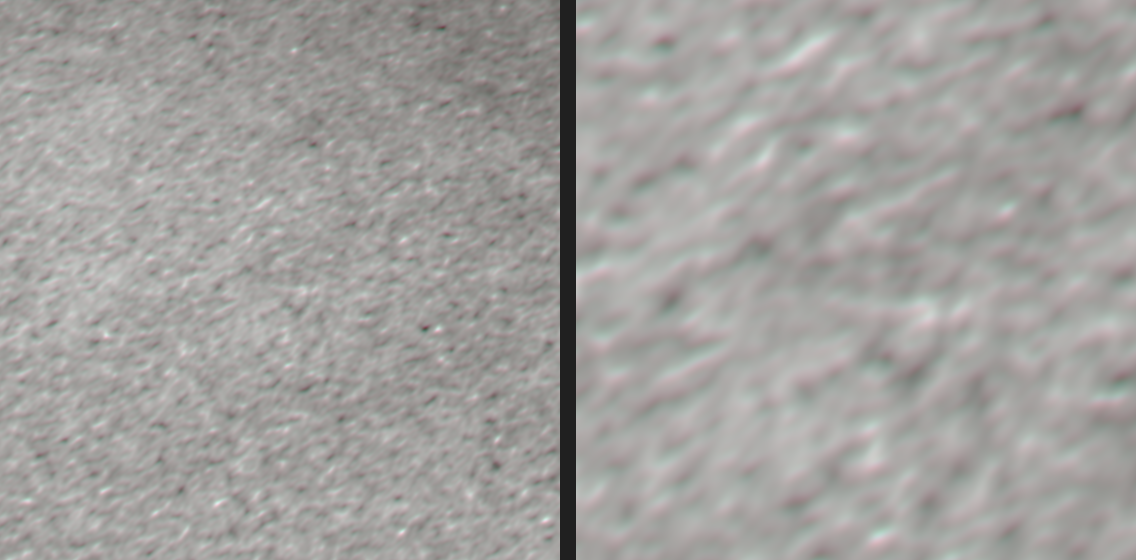
Left, the full canvas; right, a detail of the centre.
A Shadertoy shader for this texture:

```glsl
const vec3 STONE_COLOR = vec3(0.629, 0.622, 0.612);
const vec3 WARM_SHADE = vec3(0.96, 1.0, 1.02);    // shading removes slightly more blue
const float GRAIN_ANGLE = 0.53;                   // long axis rises to the right
const vec2 GRAIN_FREQ = vec2(27.0, 52.0);         // cells along and across the grain
const float GRAIN_CONTRAST = 0.128;
const float FLECK_CONTRAST = 0.15;                // extra weight of rare pits and glints
const float CLUSTER_CONTRAST = 0.08;
const float PATCH_CONTRAST = 0.06;
const float FAR_COMPRESSION = 0.14;               // grains shrink towards the top
const float FAR_FADE = 0.25;                      // contrast lost at the top
const vec2 RED_SHIFT = vec2(0.0006, 0.0033);      // colour separation of the lens
const vec2 BLUE_SHIFT = vec2(0.0002, 0.0011);

vec2 hashGradient(vec2 cell) {
    vec2 h = vec2(dot(cell, vec2(127.1, 311.7)), dot(cell, vec2(269.5, 183.3)));
    return 2.0 * fract(sin(h) * 43758.5453) - 1.0;
}

float gradientNoise(vec2 p) {
    vec2 i = floor(p);
    vec2 f = p - i;
    vec2 u = f * f * f * (f * (f * 6.0 - 15.0) + 10.0);
    vec2 e = vec2(1.0, 0.0);
    float a = dot(hashGradient(i), f);
    float b = dot(hashGradient(i + e.xy), f - e.xy);
    float c = dot(hashGradient(i + e.yx), f - e.yx);
    float d = dot(hashGradient(i + e.xx), f - e.xx);
    return mix(mix(a, b, u.x), mix(c, d, u.x), u.y);
}

vec2 rotate(vec2 p, float angle) {
    float c = cos(angle), s = sin(angle);
    return vec2(c * p.x + s * p.y, c * p.y - s * p.x);
}

// Slanted grains in three sizes, with sharper extremes
float grain(vec2 p) {
    p *= 1.0 + FAR_COMPRESSION * p.y;
    float coarse = gradientNoise(rotate(p, GRAIN_ANGLE) * GRAIN_FREQ);
    float medium = gradientNoise(rotate(p, GRAIN_ANGLE - 0.15) * GRAIN_FREQ * 1.45 + 37.0);
    float fine = gradientNoise(rotate(p, GRAIN_ANGLE + 0.2) * GRAIN_FREQ * 2.1 + 91.0);
    float g = coarse + 0.9 * medium + 0.5 * fine;
    return GRAIN_CONTRAST * g + FLECK_CONTRAST * g * g * g;
}

// Groups of grains that share a tone
float clusters(vec2 p) {
    return gradientNoise(rotate(p, 0.45) * vec2(16.0, 28.0) + 53.0)
         + 0.85 * gradientNoise(rotate(p, 0.35) * vec2(8.0, 14.0) + 17.0);
}

// Broad light and dark areas
float shading(vec2 uv) {
    float patches = gradientNoise(rotate(uv, 0.3) * vec2(4.0, 6.0) + 5.0);
    float topFalloff = 0.065 * smoothstep(0.74, 1.05, uv.y);
    float cornerFalloff = 0.065 * smoothstep(0.5, 1.3, uv.x * 0.7 + uv.y * 0.6);
    vec2 toGlow = uv - vec2(0.1, 0.62);
    float leftGlow = 0.045 * exp(-7.0 * dot(toGlow, toGlow));
    return CLUSTER_CONTRAST * clusters(uv) + PATCH_CONTRAST * patches
         + leftGlow - topFalloff - cornerFalloff + 0.01;
}

void mainImage(out vec4 fragColor, in vec2 fragCoord) {
    vec2 uv = fragCoord / iResolution.xy;

    // Each channel sees the grains slightly displaced
    vec3 relief = vec3(grain(uv + RED_SHIFT), grain(uv), grain(uv + BLUE_SHIFT));
    relief *= 1.0 - FAR_FADE * smoothstep(0.45, 1.0, uv.y);

    vec3 color = STONE_COLOR + relief + shading(uv) * WARM_SHADE;
    fragColor = vec4(clamp(color, 0.0, 1.0), 1.0);
}
```
